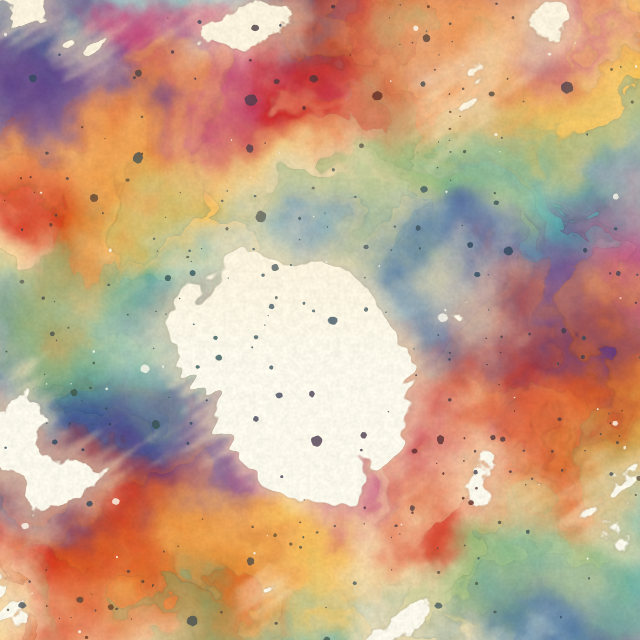
A three.js fragment shader for this background:

```glsl
// Rainbow watercolour washes bleeding over cream paper, with bare white patches and splatter.
varying vec2 vUv;

const vec3 CREAM = vec3(0.98, 0.90, 0.74);
const vec3 WHITE = vec3(0.98, 0.97, 0.92);

vec2 hash2(vec2 p) {
  vec3 q = fract(p.xyx * vec3(0.1031, 0.103, 0.0973));
  q += dot(q, q.yzx + 33.33);
  return fract((q.xx + q.yz) * q.zy);
}

float gradientDot(vec2 cell, vec2 offset) {
  float angle = 6.2832 * hash2(cell).x;
  return dot(vec2(cos(angle), sin(angle)), offset);
}

float noise(vec2 p) {
  vec2 i = floor(p), f = fract(p);
  vec2 u = f * f * f * (f * (f * 6.0 - 15.0) + 10.0);
  vec2 e = vec2(1.0, 0.0);
  return mix(mix(gradientDot(i, f), gradientDot(i + e, f - e), u.x),
             mix(gradientDot(i + e.yx, f - e.yx), gradientDot(i + 1.0, f - 1.0), u.x), u.y);
}

float fbm(vec2 p) {
  float sum = 0.0, amplitude = 1.0;
  for (int i = 0; i < 5; i++) {
    sum += amplitude * noise(p);
    p = mat2(1.6, 1.2, -1.2, 1.6) * p + 5.3;
    amplitude *= 0.5;
  }
  return sum;
}

vec3 palette(float i) {
  if (i < 0.5) return vec3(0.84, 0.26, 0.18);
  if (i < 1.5) return vec3(0.90, 0.50, 0.24);
  if (i < 2.5) return vec3(0.97, 0.77, 0.38);
  if (i < 3.5) return vec3(0.96, 0.86, 0.69);
  if (i < 4.5) return vec3(0.57, 0.71, 0.46);
  if (i < 5.5) return vec3(0.36, 0.69, 0.68);
  if (i < 6.5) return vec3(0.70, 0.81, 0.80);
  if (i < 7.5) return vec3(0.32, 0.48, 0.65);
  if (i < 8.5) return vec3(0.46, 0.33, 0.55);
  return vec3(0.77, 0.33, 0.50);
}

// Soft blend of jittered colour pools on a coarse grid
vec3 pigment(vec2 p) {
  vec2 g = p * 5.0, home = floor(g);
  vec3 sum = vec3(0.0);
  float total = 0.0;
  for (int y = -1; y <= 1; y++)
  for (int x = -1; x <= 1; x++) {
    vec2 cell = home + vec2(float(x), float(y));
    vec2 d = g - cell - 0.5 - 0.4 * (hash2(cell + 9.0) - 0.5);
    float w = pow(max(0.0, 1.0 - dot(d, d) / 1.69), 6.0);
    sum += w * palette(mod(cell.x - 3.0 * cell.y + 0.1, 10.0) - 0.1);
    total += w;
  }
  return sum / max(total, 0.0001);
}

// Translucent wash with a partly crisp, darkened rim
vec3 addWash(vec3 col, vec2 p, vec2 flow, float seed) {
  float n = fbm(flow * 3.2 + seed) - 0.06;
  float soft = mix(0.009, 0.25, smoothstep(-0.2, 0.2, noise(p * 4.0 - seed)));
  float mask = smoothstep(-soft, soft, n);
  vec2 shift = 0.13 * vec2(cos(seed), sin(seed));
  col = mix(col, pigment(flow + shift), 0.42 * mask);
  return col * (1.0 - 0.12 * mask * exp(-abs(n) * 45.0) * (1.0 - 3.0 * soft));
}

// Height of the bare paper: positive inside the unpainted patches
float barePaper(vec2 p) {
  vec2 c = p - vec2(0.49, 0.41);
  c.x += 0.35 * c.y;
  float center = exp(-17.0 * dot(c, c)) - 0.62 + 0.6 * fbm(p * 4.0 + 2.7);
  float islands = noise(p * 4.3 + 11.4) - 0.43 + 0.22 * fbm(p * 11.0);
  vec2 along = vec2(0.82 * p.x + 0.57 * p.y, 0.82 * p.y - 0.57 * p.x);
  float fringe = 0.26 * noise(along * vec2(9.0, 60.0)) * smoothstep(-0.1, 0.3, noise(p * 5.0 + 3.0));
  return max(center, islands) + fringe;
}

// Round paint drops: one possible drop per cell, x = coverage, y = random tone
vec2 drops(vec2 p, float scale, float share, float radius) {
  vec2 g = p * scale, cell = floor(g);
  vec2 kind = hash2(cell + scale), size = hash2(cell + scale * 2.0 + 5.0);
  vec2 d = (fract(g) - 0.5 - 0.5 * (hash2(cell + 31.0) - 0.5)) / scale;
  d.x *= 0.8 + 0.4 * size.y;
  float r = radius * mix(0.35, 1.0, size.x * size.x);
  float dist = length(d) + 0.2 * r * noise(d / r * 1.3 + cell) - r;
  return vec2(step(kind.x, share) * (1.0 - smoothstep(-0.001, 0.001, dist)), kind.y);
}

vec3 addDrops(vec3 col, vec3 ink, vec2 p, float scale, float share, float radius) {
  vec2 drop = drops(p, scale, share, radius);
  vec3 tone = drop.y < 0.12 ? WHITE : mix(ink * 0.5, vec3(0.20, 0.34, 0.42), drop.y * 0.7);
  return mix(col, tone, 0.8 * drop.x);
}

void main() {
  vec2 p = vUv;
  vec2 flow = p + 0.2 * vec2(fbm(p * 4.0), fbm(p * 4.0 + 17.0));

  // Layered washes, thinned and pooled by the water
  vec3 ink = pigment(flow);
  vec3 col = ink;
  for (int i = 0; i < 3; i++) col = addWash(col, p, flow, 4.0 + 7.3 * float(i));
  col = mix(CREAM, col, clamp(0.96 + 0.6 * fbm(p * 3.5 + 23.0), 0.45, 1.2));

  // Cream halo, then crisp white paper with a thin pigment rim
  float bare = barePaper(p);
  col = mix(col, CREAM, 0.6 * smoothstep(-0.35, 0.05, bare));
  col *= 1.0 - 0.10 * exp(-abs(bare) * 50.0);
  col = mix(col, mix(WHITE, CREAM, 0.3 * smoothstep(0.4, 0.6, p.y)), smoothstep(-0.012, 0.012, bare));

  // Splatter, from large drops to clustered specks
  col = addDrops(col, ink, p, 11.0, 0.28, 0.0100);
  col = addDrops(col, ink, p + 0.37, 23.0, 0.22, 0.0050);
  float cluster = smoothstep(-0.2, 0.4, noise(p * 5.0 + 41.0));
  col = addDrops(col, ink, p + 0.71, 52.0, 0.22 * cluster, 0.0026);

  // Paper grain
  col *= 1.0 + 0.035 * noise(p * 75.0) + 0.04 * noise(p * 190.0);
  gl_FragColor = vec4(clamp(col, 0.0, 1.0), 1.0);
}
```
